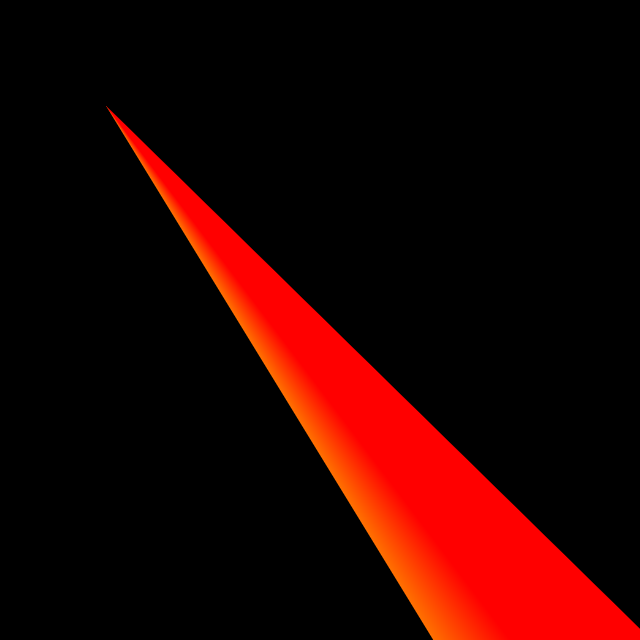
Reproduce this background procedurally as a WebGL 1 fragment shader.

```glsl
precision highp float;
// A narrow beam of fire falls from a point at the upper left across black.
// It is a wedge between two rays; its hue turns from orange at the lower
// edge to pure red, by the angle around the tip.

uniform vec2 u_resolution;

#define TIP vec2(0.1654, 0.8350)   // apex of the beam
#define UPPER_ANGLE 0.7750         // radians below the horizontal
#define LOWER_ANGLE 1.0211
#define RED_ANGLE 0.9230           // where the orange has faded out
#define EDGE_GREEN 0.44            // green share along the lower edge
#define BACKGROUND vec3(0.0)

// Signed distance from a ray's line, positive on its clockwise side.
float sideOfRay(vec2 p, float angle) {
  return p.y * cos(angle) - p.x * sin(angle);
}

void main() {
  vec2 uv = gl_FragCoord.xy / u_resolution;
  vec2 p = (uv - TIP) * vec2(1.0, -1.0);   // y points down from the tip

  // Wedge between the two rays, with edges one pixel soft.
  float inside = min(sideOfRay(p, UPPER_ANGLE), -sideOfRay(p, LOWER_ANGLE));
  float pixel = 1.0 / min(u_resolution.x, u_resolution.y);
  float beam = clamp(inside / pixel + 0.5, 0.0, 1.0) * step(0.0, p.y);

  // Angular gradient from red to orange.
  float angle = atan(p.y, p.x + 1e-6);
  float heat = clamp((angle - RED_ANGLE) / (LOWER_ANGLE - RED_ANGLE), 0.0, 1.0);
  vec3 fire = vec3(1.0, EDGE_GREEN * heat, 0.0);

  gl_FragColor = vec4(mix(BACKGROUND, fire, beam), 1.0);
}
```
